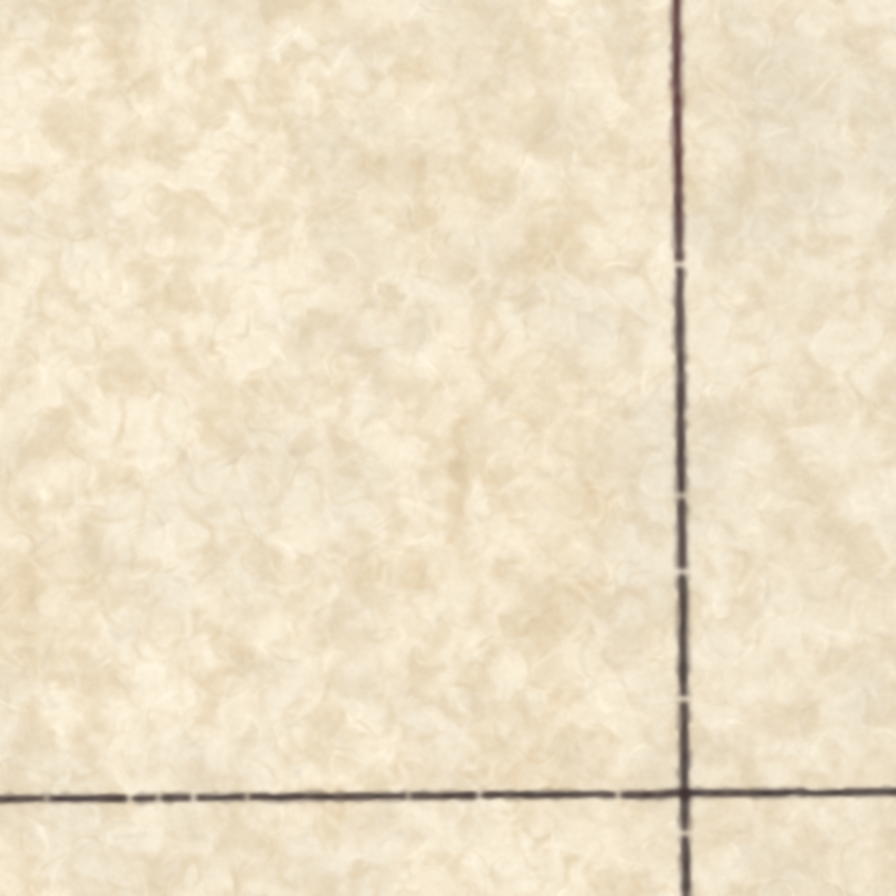
Reproduce this texture procedurally as a Shadertoy shader.

```glsl
// Cream fibrous paper crossed by two thin, worn ink rules.
// Broad and fine value noise mottles the sheet, scattered short arcs form its fibres,
// and ragged line profiles with uneven small breaks give the rules their printed edge.

const vec3 PAPER = vec3(0.984, 0.939, 0.846);
const vec3 TAN = vec3(0.860, 0.765, 0.615);
const vec3 GREY = vec3(0.865, 0.825, 0.745);
const vec3 INK = vec3(0.270, 0.225, 0.220);
const vec3 RED_INK = vec3(0.340, 0.220, 0.225);

const vec2 RULE_V = vec2(0.7655, 0.755);   // x at the bottom and top
const vec2 RULE_H = vec2(0.108, 0.116);    // y at the left and right
const float SPREAD_V = 0.0062;
const float SPREAD_H = 0.0051;
const float INK_STRENGTH = 0.95;
const float GAP_SIZE = 0.0048;
const float MOTTLE = 0.44;
const float BROAD_MOTTLE = 0.26;
const float FIBRE_TAN = 0.30;
const float FIBRE_GREY = 0.20;
const vec3 GRAIN = vec3(0.050, 0.056, 0.068);

// Break positions and strengths along each rule
const vec2 GAPS_V[5] = vec2[5](vec2(0.705, 0.7), vec2(0.447, 0.55),
    vec2(0.362, 0.65), vec2(0.220, 0.7), vec2(0.070, 0.65));
const vec2 GAPS_H[8] = vec2[8](vec2(0.052, 0.4), vec2(0.145, 0.6), vec2(0.177, 0.5),
    vec2(0.216, 0.65), vec2(0.276, 0.45), vec2(0.456, 0.4), vec2(0.535, 0.5), vec2(0.690, 0.55));

// Larger smudges: centre, half width, half height
const vec4 SMUDGES[7] = vec4[7](
    vec4(0.435, 0.815, 0.055, 0.025), vec4(0.380, 0.505, 0.014, 0.035),
    vec4(0.652, 0.475, 0.010, 0.030), vec4(0.512, 0.465, 0.008, 0.055),
    vec4(0.595, 0.315, 0.050, 0.035), vec4(0.840, 0.800, 0.022, 0.030),
    vec4(0.590, 0.720, 0.025, 0.035));

// Integer hash to two values in 0..1
vec2 hash2(vec2 cell, float seed) {
    uvec2 v = uvec2(ivec2(cell) + ivec2(4096 + int(seed) * 131, 4096 + int(seed) * 57));
    v = v * 1664525u + 1013904223u;
    v.x += v.y * 1664525u;
    v.y += v.x * 1664525u;
    v ^= v >> 16u;
    v.x += v.y * 1664525u;
    v.y += v.x * 1664525u;
    v ^= v >> 16u;
    return vec2(v & 65535u) / 65535.0;
}

float noise(vec2 p, float seed) {
    vec2 i = floor(p), f = fract(p);
    f = f * f * (3.0 - 2.0 * f);
    float low = mix(hash2(i, seed).x, hash2(i + vec2(1, 0), seed).x, f.x);
    float high = mix(hash2(i + vec2(0, 1), seed).x, hash2(i + vec2(1, 1), seed).x, f.x);
    return mix(low, high, f.y);
}

float fbm(vec2 p, float seed) {
    float sum = 0.0, amp = 0.5;
    for (int k = 0; k < 3; k++) {
        sum += amp * noise(p, seed + float(k));
        p = mat2(1.6, 1.2, -1.2, 1.6) * p;
        amp *= 0.65;
    }
    return sum / 1.036;
}

// One short curved strand per cell, with random bend, direction and weight
float fibres(vec2 p, float seed) {
    vec2 base = floor(p);
    float sum = 0.0;
    for (int y = -1; y <= 1; y++)
    for (int x = -1; x <= 1; x++) {
        vec2 cell = base + vec2(x, y);
        vec2 shape = hash2(cell, seed + 1.0);
        vec2 q = p - cell - hash2(cell, seed);
        float turn = 6.2832 * shape.x;
        float radius = mix(0.35, 1.2, shape.y);
        float strand = abs(length(q + radius * vec2(cos(turn), sin(turn))) - radius);
        float taper = 1.0 - smoothstep(0.15, 0.8, length(q));
        float weight = hash2(cell, seed + 2.0).x;
        sum += weight * weight * taper * (1.0 - smoothstep(0.0, 0.18, strand));
    }
    return min(sum, 1.2);
}

vec3 paper(vec2 p) {
    vec2 warp = 0.012 * (vec2(noise(p * 40.0, 11.0), noise(p * 40.0, 12.0)) - 0.5);
    vec2 w = p + warp;
    float cloud = fbm(w * 30.0, 20.0);
    float side = smoothstep(0.6, 0.85, p.x);
    vec3 col = mix(PAPER, TAN, MOTTLE * smoothstep(0.35, 0.80, cloud));
    col = mix(col, TAN, BROAD_MOTTLE * smoothstep(0.42, 0.78, fbm(w * 11.0, 25.0)));
    col = mix(col, GREY, 0.20 * side + 0.28 * smoothstep(0.45, 0.75, fbm(w * 8.0, 30.0)));

    // Fibres, dark then pale
    float warm = fibres(w * 20.0, 40.0) + 0.8 * fibres(w * 33.0, 50.0);
    col = mix(col, TAN, FIBRE_TAN * warm * (1.0 - 0.35 * side));
    col = mix(col, GREY * 0.92, FIBRE_GREY * fibres(w * 27.0, 60.0));
    col += 0.03 * fibres(w * 32.0, 70.0);

    // Smudges
    for (int k = 0; k < 7; k++) {
        vec2 q = (w - SMUDGES[k].xy) / SMUDGES[k].zw;
        col = mix(col, TAN * 0.97, 0.55 * exp(-dot(q, q)) * (0.2 + cloud));
    }
    return col + GRAIN * (fbm(p * 85.0, 80.0) - 0.5);
}

// Ragged ink coverage from distance across a rule and position along it
float rule(float across, float along, float spread, float gap, float seed) {
    float wobble = 0.0022 * (noise(vec2(along * 45.0, 2.5), seed) - 0.5);
    float ragged = noise(vec2(along * 95.0, across * 110.0), seed);
    float d = abs(across + wobble) / (spread * (0.78 + 0.44 * ragged));
    float worn = 0.80 + 0.20 * noise(vec2(along * 90.0, 5.5), seed + 3.0);
    return INK_STRENGTH * exp(-pow(d, 2.2)) * worn * (1.0 - gap);
}

float breakAt(float along, vec2 gap) {
    float d = (along - gap.x) / GAP_SIZE;
    return gap.y * exp(-d * d);
}

void mainImage(out vec4 fragColor, in vec2 fragCoord) {
    vec2 p = fragCoord / iResolution.xy;
    vec3 col = paper(p);
    float gapV = 0.0, gapH = 0.0;
    for (int k = 0; k < 5; k++) gapV = max(gapV, breakAt(p.y, GAPS_V[k]));
    for (int k = 0; k < 8; k++) gapH = max(gapH, breakAt(p.x, GAPS_H[k]));

    // Rules, with a darker crossing
    vec2 across = p - vec2(mix(RULE_V.x, RULE_V.y, p.y), mix(RULE_H.x, RULE_H.y, p.x));
    col = mix(col, mix(INK, RED_INK, smoothstep(0.6, 0.85, p.y)), rule(across.x, p.y, SPREAD_V, gapV, 90.0));
    col = mix(col, INK, rule(across.y, p.x, SPREAD_H, gapH, 95.0));
    col = mix(col, INK * 0.85, 0.6 * exp(-dot(across, across) / 0.00005));
    fragColor = vec4(clamp(col, 0.0, 1.0), 1.0);
}
```
